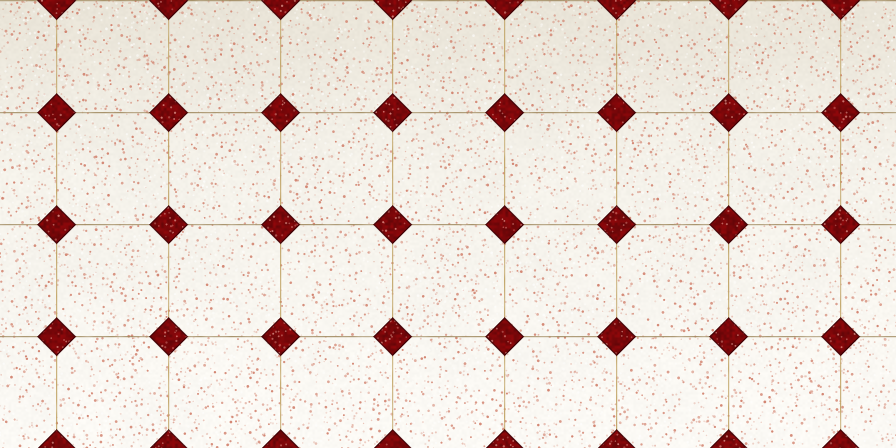
Give the GLSL for this pattern, as a Shadertoy shader.

```glsl
// Cream octagonal floor tiles with dark red diamond insets, eight across and
// four down. Thin gold joints and diamonds come from distance functions on a
// repeated cell; terrazzo flecks come from jittered grids of hashed dots.

const vec2 REPEATS = vec2(8.0, 4.0);
const float DIAMOND_RADIUS = 0.174;
const float JOINT_HALF_WIDTH = 0.0055;

const vec3 CREAM_TOP = vec3(0.915, 0.895, 0.845);
const vec3 CREAM_MID = vec3(0.960, 0.950, 0.920);
const vec3 CREAM_LOW = vec3(0.985, 0.978, 0.960);
const vec3 TERRACOTTA = vec3(0.82, 0.50, 0.42);
const vec3 GOLD = vec3(0.74, 0.62, 0.36);
const vec3 BRONZE = vec3(0.62, 0.53, 0.36);
const vec3 RED = vec3(0.48, 0.025, 0.035);
const vec3 DARK_RED = vec3(0.22, 0.005, 0.02);
const vec3 PINK = vec3(0.90, 0.62, 0.58);

float hash(vec2 p, float seed) {
    vec3 v = fract(vec3(p.xyx) * vec3(0.1031, 0.1030, 0.0973) + seed * 0.137);
    v += dot(v, v.yzx + 33.33);
    return fract((v.x + v.y) * v.z);
}

float valueNoise(vec2 p, float seed) {
    vec2 cell = floor(p), f = fract(p);
    f = f * f * (3.0 - 2.0 * f);
    float low = mix(hash(cell, seed), hash(cell + vec2(1, 0), seed), f.x);
    float high = mix(hash(cell + vec2(0, 1), seed), hash(cell + vec2(1, 1), seed), f.x);
    return mix(low, high, f.y);
}

// Coverage of the inside of a distance field, one pixel wide ramp.
float fill(float dist, float pixel) {
    return clamp(0.5 - dist / pixel, 0.0, 1.0);
}

// Exact share of a pixel covered by a thin straight line.
float lineCover(float dist, float halfWidth, float pixel) {
    float nearEdge = max(dist - 0.5 * pixel, -halfWidth);
    float farEdge = min(dist + 0.5 * pixel, halfWidth);
    return max(farEdge - nearEdge, 0.0) / pixel;
}

// Scattered dots: one possible dot per grid cell, with varied size and strength.
float flecks(vec2 p, float density, float chance, float radius, float pixel, float seed) {
    vec2 g = p * density, base = floor(g);
    float cover = 0.0;
    for (int j = -1; j <= 1; j++)
    for (int i = -1; i <= 1; i++) {
        vec2 cell = base + vec2(i, j);
        vec2 jitter = vec2(hash(cell, seed + 1.0), hash(cell, seed + 2.0));
        float size = radius * mix(0.7, 1.2, hash(cell, seed + 3.0));
        float dist = length(g - cell - jitter) / density - size;
        float strength = mix(0.45, 1.0, hash(cell, seed + 4.0));
        float present = step(hash(cell, seed), chance);
        cover = max(cover, present * strength * fill(dist, pixel));
    }
    return cover;
}

vec3 creamTile(vec2 p, float height, float pixel) {
    vec3 color = mix(CREAM_MID, CREAM_TOP, smoothstep(0.55, 1.05, height));
    color = mix(CREAM_LOW, color, smoothstep(0.0, 0.65, height));
    color += 0.022 * (valueNoise(p * 45.0, 11.0) - 0.5);
    color += 0.012 * (valueNoise(p * 2.5, 12.0) - 0.5);
    color = mix(color, vec3(1.0), 0.65 * flecks(p, 22.0, 0.22, 0.010, pixel, 21.0));
    color = mix(color, TERRACOTTA, 0.45 * flecks(p, 26.0, 0.20, 0.008, pixel, 31.0));
    return mix(color, TERRACOTTA, 0.95 * flecks(p, 20.0, 0.30, 0.0105, pixel, 41.0));
}

vec3 redInset(vec2 p, float dist, float pixel) {
    vec3 color = RED * mix(0.82, 1.18, valueNoise(p * 40.0, 51.0));
    color = mix(color, PINK, 0.75 * flecks(p, 26.0, 0.30, 0.0085, pixel, 61.0));
    return mix(color, DARK_RED, 0.85 * fill(-dist - 0.011, pixel));
}

void mainImage(out vec4 fragColor, in vec2 fragCoord) {
    vec2 uv = fragCoord / iResolution.xy;
    vec2 p = uv * REPEATS;
    float pixel = REPEATS.y / iResolution.y;

    // Repeated cell centred on each joint crossing
    vec2 q = fract(p - vec2(0.0, 0.5)) - 0.5;
    q -= vec2(JOINT_HALF_WIDTH, -JOINT_HALF_WIDTH);

    vec3 color = creamTile(p, uv.y, pixel);

    // Joints, the horizontal ones a little darker and worn along their length
    float wear = mix(0.7, 1.0, valueNoise(p * 14.0, 71.0));
    color = mix(color, GOLD, 0.9 * wear * lineCover(q.x, JOINT_HALF_WIDTH, pixel));
    color = mix(color, BRONZE, 0.9 * wear * lineCover(q.y, JOINT_HALF_WIDTH, pixel));

    // Diamond insets
    float diamond = (abs(q.x) + abs(q.y) - DIAMOND_RADIUS) * 0.7071;
    color = mix(color, redInset(p, diamond, pixel), fill(diamond, pixel));

    fragColor = vec4(clamp(color, 0.0, 1.0), 1.0);
}
```
